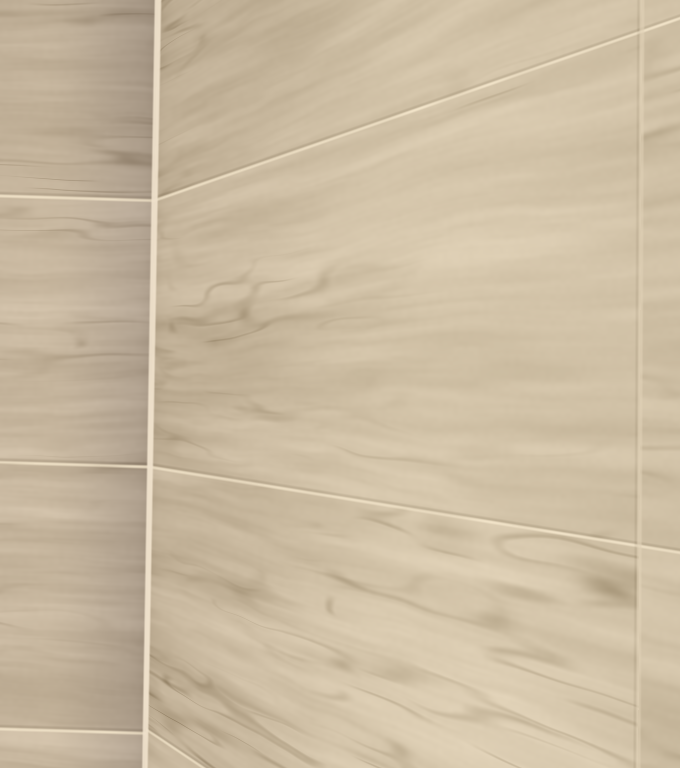
Write a Shadertoy shader that draws this texture.

```glsl
// Two tiled walls meeting at a corner, in beige stone with drawn-out grain.
// Each wall gets its own perspective tile coordinates; stretched value noise
// makes the streaks and veins, and thin bright grout lies along the joints.

float hash(vec2 p) {
    vec3 q = fract(p.xyx * vec3(0.1031, 0.1030, 0.0973));
    q += dot(q, q.yzx + 33.33);
    return fract((q.x + q.y) * q.z);
}

float noise(vec2 p) {
    vec2 i = floor(p), f = fract(p);
    f = f * f * (3.0 - 2.0 * f);
    return mix(mix(hash(i), hash(i + vec2(1, 0)), f.x),
               mix(hash(i + vec2(0, 1)), hash(i + vec2(1, 1)), f.x), f.y);
}

// Coverage of a line of the given half width at distance d
float line(float d, float halfWidth) {
    float soft = 0.0008 + 0.7 / iResolution.y;
    return 1.0 - smoothstep(halfWidth - soft, halfWidth + soft, abs(d));
}

// Brightness offset of the stone; g.x runs along the grain
float grain(vec2 g) {
    g.y += 0.05 * noise(g * vec2(2.0, 3.0)) + 0.012 * noise(g * vec2(9.0, 14.0));
    float tone = 0.055 * (noise(g * vec2(1.3, 7.0)) - 0.5)
               + 0.050 * (noise(g * vec2(2.2, 19.0) + 7.0) - 0.5)
               + 0.035 * (noise(g * vec2(4.0, 48.0) + 19.0) - 0.5)
               + 0.015 * (noise(g * vec2(9.0, 95.0) + 31.0) - 0.5);
    // Thin dark veins, gathered in bands and broken along their length
    float bands = smoothstep(0.35, 0.75, noise(g * vec2(0.8, 4.5) + 43.0));
    for (float k = 0.0; k < 2.0; k++) {
        float n = noise(g * vec2(2.6 + k, 15.0 + 11.0 * k) + 57.0 + 13.0 * k);
        float broken = smoothstep(0.3, 0.8, noise(g * vec2(5.0, 24.0) + 71.0 + k));
        tone -= 0.085 * bands * broken * smoothstep(0.13, 0.0, abs(n - 0.5));
    }
    return tone;
}

void mainImage(out vec4 fragColor, in vec2 fragCoord) {
    // Units of canvas height, y measured down from the top
    vec2 p = vec2(fragCoord.x, iResolution.y - fragCoord.y) / iResolution.y;
    float cornerDist = p.x - (0.2057 - 0.017 * p.y);
    float uprightDist = p.x - (0.836 - 0.005 * p.y);
    bool rightWall = cornerDist > 0.0;

    // Tile coordinates: rows fan out towards the viewer on the right wall
    float run = p.x - 0.203;
    float rowHeight = rightWall ? 0.349 + 0.508 * run : 0.347;
    float firstJoint = rightWall ? 0.2604 - 0.3465 * run : 0.2552 + 0.03 * p.x;
    vec2 tile = vec2(rightWall ? 1.9 * run / rowHeight : 2.2 * p.x,
                     (p.y - firstJoint) / rowHeight);
    vec2 id = vec2(rightWall ? (uprightDist > 0.0 ? 2.0 : 1.0) : 0.0, floor(tile.y));
    float seed = hash(id + 5.0);

    // Light falls off towards the corner and the top
    vec3 color;
    if (rightWall) {
        color = mix(vec3(0.775, 0.71, 0.61), vec3(0.845, 0.785, 0.68),
                    smoothstep(-0.03, 0.36, run));
        color -= 0.035 * smoothstep(0.3, 0.0, p.y) * smoothstep(0.6, 0.1, run);
        color -= 0.025 * smoothstep(0.6, 0.9, p.x);
    } else {
        color = mix(vec3(0.78, 0.715, 0.62), vec3(0.69, 0.63, 0.56),
                    smoothstep(0.05, 0.21, p.x));
        color -= 0.05 * smoothstep(0.25, 0.0, p.y);
    }
    color += 0.02 * (seed - 0.5);
    color += grain(tile + vec2(37.0, 91.0) * seed) * vec3(1.0, 1.03, 1.08);
    color += 0.008 * (noise(p * 150.0) - 0.5);

    // Horizontal joints: a shaded tile edge above a bright line
    float jointDist = (fract(tile.y + 0.5) - 0.5) * rowHeight;
    float wear = 0.65 + 0.35 * noise(p * vec2(22.0, 9.0));
    color -= 0.07 * line(jointDist + 0.0035, 0.002);
    color = mix(color, vec3(0.95, 0.895, 0.79), wear * line(jointDist, 0.0018));

    // Faint upright joint on the right wall
    color -= 0.05 * line(uprightDist + 0.004, 0.0022);
    color = mix(color, vec3(0.88, 0.82, 0.715), 0.75 * wear * line(uprightDist, 0.003));

    // Corner joint with soft shade on both sides
    color -= 0.05 * exp(-abs(cornerDist) * 110.0);
    color = mix(color, vec3(0.94, 0.885, 0.80),
                (0.7 + 0.3 * wear) * line(cornerDist, 0.0042 - 0.0006 * p.y));

    fragColor = vec4(clamp(color, 0.0, 1.0), 1.0);
}
```
